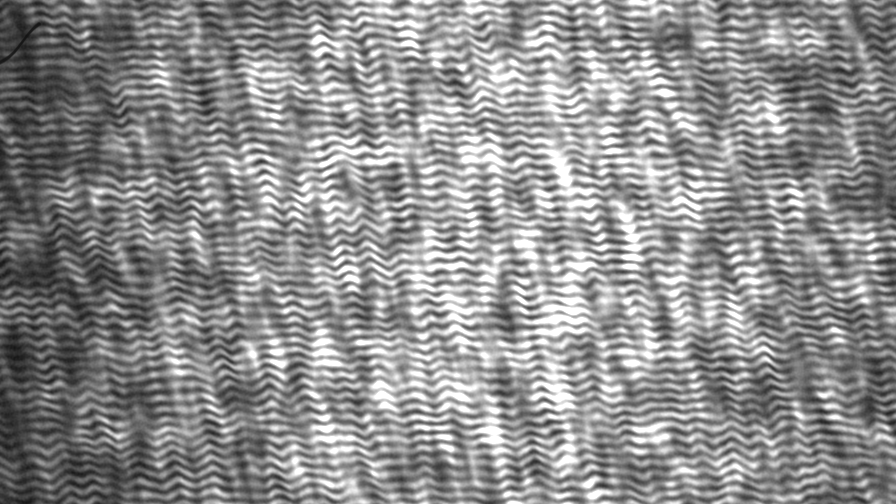
Give the GLSL for this texture, as a WebGL 2 fragment shader.

```glsl
#version 300 es
precision highp float;
// Grey laser speckle: tall leaning grains crossed by fine horizontal fringes.

#define FRINGES 47.0               // fringes per canvas height
#define FRINGE_CONTRAST 0.30
#define FRINGE_WANDER 6.5          // phase drift between grains, radians
#define GRAIN_SIZE vec2(0.034, 0.078)
#define GRAIN_CONTRAST 1.0
#define GRAIN_LEAN 0.20
#define EDGE_LIGHT 0.30
#define PEAK_LIGHT 0.71
#define LIGHT_CENTER vec2(0.57, 0.55)
#define LIGHT_RADIUS vec2(0.78, 1.0)
#define FILM_NOISE 0.06

uniform vec2 u_resolution;
out vec4 fragColor;

// Integer hash giving a pseudo-random vector in [-1, 1].
vec2 hashGradient(ivec2 cell) {
  uvec2 v = uvec2(cell) * 1664525u + 1013904223u;
  v.x += v.y * 1664525u;
  v.y += v.x * 1664525u;
  v ^= v >> 16u;
  v.x += v.y * 1664525u;
  v.y += v.x * 1664525u;
  v ^= v >> 16u;
  return vec2(v & 65535u) / 32767.5 - 1.0;
}

float cornerValue(ivec2 cell, vec2 f, ivec2 corner) {
  return dot(hashGradient(cell + corner), f - vec2(corner));
}

float gradientNoise(vec2 p) {
  ivec2 cell = ivec2(floor(p));
  vec2 f = fract(p);
  vec2 w = f * f * f * (f * (f * 6.0 - 15.0) + 10.0);
  float low = mix(cornerValue(cell, f, ivec2(0, 0)), cornerValue(cell, f, ivec2(1, 0)), w.x);
  float high = mix(cornerValue(cell, f, ivec2(0, 1)), cornerValue(cell, f, ivec2(1, 1)), w.x);
  return mix(low, high, w.y);
}

// Broad uneven beam, dimmest along the left side.
float beamLight(vec2 p, float aspect) {
  vec2 d = (p - LIGHT_CENTER * vec2(aspect, 1.0)) / LIGHT_RADIUS;
  float light = mix(EDGE_LIGHT, PEAK_LIGHT, exp(-dot(d, d)));
  return light * mix(0.72, 1.0, smoothstep(0.0, 0.28, p.x));
}

// Three scales of elongated grains, kept positive by the exponential.
float speckle(vec2 q) {
  float n = gradientNoise(q + 31.7);
  n += 0.60 * gradientNoise(q * vec2(0.36, 0.42) + 83.2);
  n += 0.45 * gradientNoise(q * vec2(2.0, 2.3) + 147.4);
  return exp(GRAIN_CONTRAST * n);
}

// Fringes whose phase and visibility change from grain to grain.
float fringe(vec2 p, vec2 q) {
  float drift = gradientNoise(q * vec2(0.95, 0.60) + 211.3);
  drift += 0.6 * gradientNoise(q * vec2(0.30, 0.25) + 263.9);
  float visibility = FRINGE_CONTRAST + 0.5 * gradientNoise(q * vec2(0.8, 0.7) + 307.1);
  float phase = 6.28318 * FRINGES * p.y + FRINGE_WANDER * drift;
  return 1.0 + clamp(visibility, 0.04, 0.6) * cos(phase);
}

float segmentDistance(vec2 p, vec2 a, vec2 b) {
  vec2 ab = b - a;
  float t = clamp(dot(p - a, ab) / dot(ab, ab), 0.0, 1.0);
  return length(p - a - ab * t);
}

void main() {
  vec2 p = gl_FragCoord.xy / u_resolution.y;
  float aspect = u_resolution.x / u_resolution.y;
  vec2 q = vec2(p.x + GRAIN_LEAN * p.y, p.y) / GRAIN_SIZE;

  float grey = beamLight(p, aspect) * speckle(q) * fringe(p, q);
  grey += FILM_NOISE * gradientNoise(p * 190.0 + 401.0);

  // Thin dark hair at the upper left.
  vec2 bent = p + vec2(0.0, 0.006 * sin(p.x * 70.0));
  float hair = segmentDistance(bent, vec2(-0.01, 0.867), vec2(0.078, 0.948));
  grey = mix(grey, 0.07, 0.85 * (1.0 - smoothstep(0.001, 0.005, hair)));

  // Soft shoulder into white and a slightly lifted black.
  grey = clamp(grey, 0.06, 1.0);
  fragColor = vec4(vec3(grey), 1.0);
}
```
